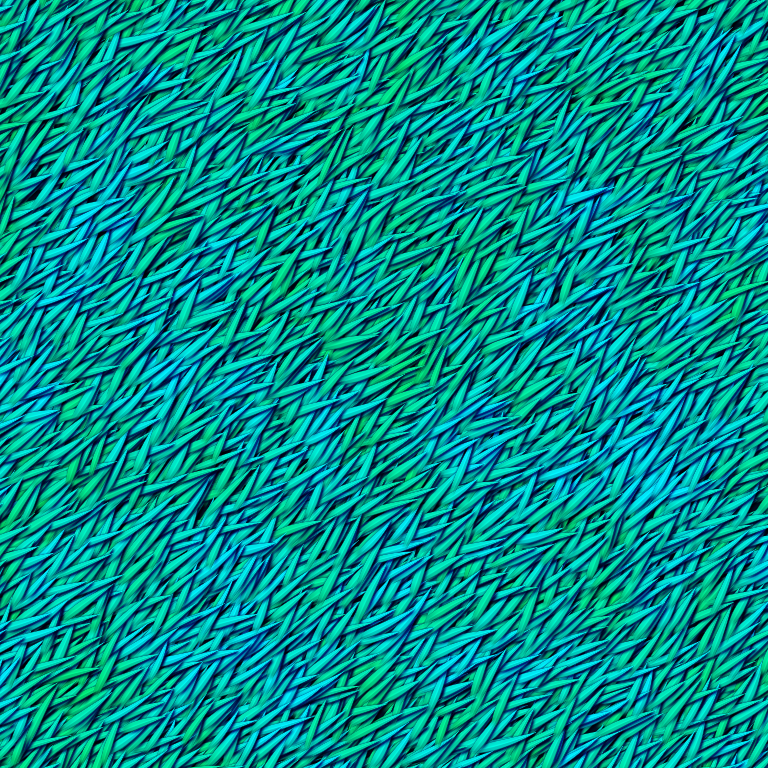
Give the GLSL for this texture, as a WebGL 2 fragment shader.

```glsl
#version 300 es
precision highp float;
// Dense field of overlapping, wind-swept grass blades in green and cyan.

uniform vec2 u_resolution;
out vec4 fragColor;

#define LAYERS 4
#define MEAN_ANGLE 0.72
#define ANGLE_SPREAD 1.0
#define CELL vec2(0.052, 0.0115)
#define BLADE_LENGTH 0.098
#define BLADE_HALF_WIDTH 0.0061
#define SHADOW_REACH 0.0043
#define SHADOW_STRENGTH 0.94
#define SHADOW_TINT vec3(0.0, 0.1, 0.5)
#define GREEN vec3(0.0, 0.9, 0.42)
#define CYAN vec3(0.0, 0.9, 0.98)
#define GROUND vec3(0.0, 0.06, 0.12)

// Four random values in 0..1 for a cell of a layer.
vec4 hash4(ivec2 cell, int layer) {
    uvec4 v = uvec4(cell.x + 4096, cell.y + 4096, layer + 17, cell.x * 7 + cell.y + 8192);
    v = v * 1664525u + 1013904223u;
    v += v.yzxy * v.wxyz;
    v ^= v >> 16u;
    v += v.yzxy * v.wxyz;
    v ^= v >> 16u;
    return vec4(v & 0xffffu) / 65535.0;
}

float valueNoise(vec2 p) {
    ivec2 cell = ivec2(floor(p));
    vec2 f = smoothstep(0.0, 1.0, fract(p));
    float low = mix(hash4(cell, 90).x, hash4(cell + ivec2(1, 0), 90).x, f.x);
    float high = mix(hash4(cell + ivec2(0, 1), 90).x, hash4(cell + ivec2(1, 1), 90).x, f.x);
    return mix(low, high, f.y);
}

vec2 rotate(vec2 p, float angle) {
    float c = cos(angle), s = sin(angle);
    return vec2(c * p.x + s * p.y, c * p.y - s * p.x);
}

// Surface colour: u runs from root to tip, v from lower to upper edge.
vec3 bladeColor(float u, float v, float tint) {
    float light = mix(0.88, 1.0, smoothstep(-0.3, 0.0, v));
    light += 0.08 * exp(-v * v * 28.0);
    light *= 1.0 - 0.4 * smoothstep(0.7, 1.0, -v);
    light *= 1.0 - 0.25 * smoothstep(0.8, 1.0, v);
    light *= mix(0.8, 1.0, smoothstep(0.05, 0.35, u));
    return mix(GREEN, CYAN, clamp(tint, 0.0, 1.0)) * vec3(0.0, light, pow(light, 0.8));
}

// Paints the shadow of one blade, then the blade itself.
void paintBlade(inout vec3 color, vec2 offset, vec4 rnd, float tint, float pixel) {
    vec2 d = rotate(offset, (rnd.x - 0.5) * ANGLE_SPREAD);
    float len = BLADE_LENGTH * mix(0.65, 1.0, rnd.y);
    float u = d.x / len + 0.5;
    if (u <= 0.0 || u >= 1.0) return;

    float bend = (rnd.z - 0.5) * 0.07 * len;
    float y = d.y - bend * (u - 0.5) * (u - 0.5) * 4.0;
    float width = BLADE_HALF_WIDTH * mix(0.75, 1.15, rnd.w);
    width *= (0.6 + 0.4 * smoothstep(0.0, 0.4, u)) * (1.0 - pow(u, 2.3));

    // Shadow on the lower right side, darkest along the edge
    float gap = abs(y + 0.4 * SHADOW_REACH) - width;
    float shadow = pow(1.0 - clamp(gap / SHADOW_REACH, 0.0, 1.0), 1.6);
    shadow *= smoothstep(0.1, 0.4, u) * (1.0 - smoothstep(0.88, 1.0, u));
    color *= mix(vec3(1.0), SHADOW_TINT, SHADOW_STRENGTH * shadow);

    // Blade with a root that fades into the dark
    float cover = clamp(0.5 - (abs(y) - width) / pixel, 0.0, 1.0);
    cover *= smoothstep(0.0, 0.18, u);
    float v = clamp(y / max(width, 0.5 * pixel), -1.0, 1.0);
    float bladeTint = tint + 0.4 * (rnd.z - 0.5) + 0.4 * (u - 0.5);
    color = mix(color, bladeColor(u, v, bladeTint), cover);
}

void main() {
    float pixel = 1.0 / min(u_resolution.x, u_resolution.y);
    vec2 p = gl_FragCoord.xy * pixel;
    vec2 q = rotate(p, MEAN_ANGLE);
    float patches = 0.5 * valueNoise(p * 8.0) + 0.5 * valueNoise(p * 19.0 + 31.0);
    vec3 color = GROUND;

    // Layers from low green to high cyan; far rows and roots come first
    for (int layer = 0; layer < LAYERS; layer++) {
        float height = float(layer) / float(LAYERS - 1);
        vec2 grid = q / CELL + float(layer) * vec2(0.37, 0.61);
        ivec2 home = ivec2(floor(grid));
        float tint = 0.52 + 0.85 * (patches - 0.5) + 0.4 * (height - 0.7);
        for (int j = -4; j <= 4; j++) {
            for (int i = 1; i >= -1; i--) {
                ivec2 cell = home + ivec2(i, j);
                vec2 center = vec2(cell) + hash4(cell, layer).xy;
                vec4 rnd = hash4(cell, layer + 40);
                paintBlade(color, (grid - center) * CELL, rnd, tint, pixel);
            }
        }
    }
    fragColor = vec4(color, 1.0);
}
```
